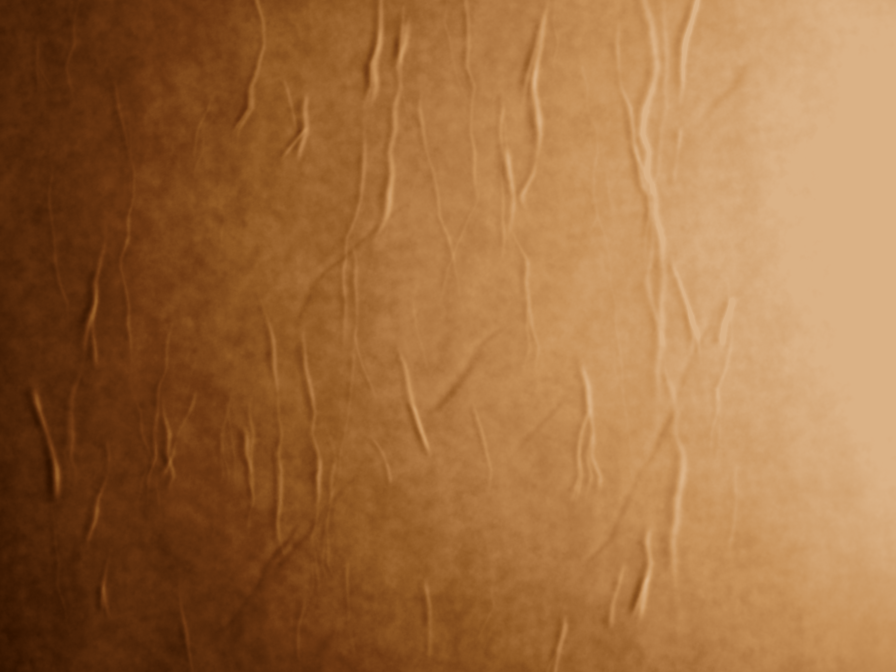
This texture is drawn by a Shadertoy shader. Its source:

```glsl
// Creased brown paper lit from the right: a ramp of browns is indexed by a
// "tone" made of a broad light falloff, soft paper mottling, and wrinkles.
// Wrinkles are kinked strands with a lit ridge and a shaded flank.

const vec3 BROWNS[6] = vec3[6](
    vec3(0.30, 0.14, 0.03), vec3(0.43, 0.22, 0.07), vec3(0.57, 0.35, 0.14),
    vec3(0.69, 0.47, 0.26), vec3(0.78, 0.57, 0.35), vec3(0.83, 0.65, 0.46));

const float LIGHT_HEIGHT = 0.64;   // height of the brightest band
const float LIGHT_FALLOFF = 5.0;   // darkening above and below it
const int WRINKLES = 80;
const int DIAGONALS = 8;
const float RIDGE_WIDTH = 0.0034;
const float RIDGE_GAIN = 1.25;
const float KINK_SIZE = 0.028;
const float KINK_RATE = 10.0;      // kinks per canvas height
const float MOTTLE_GAIN = 0.50;
const float GRAIN_GAIN = 0.72;

float hash(float n) { return fract(sin(n * 12.9898) * 43758.5453); }
float hash(vec2 p) { return fract(sin(dot(p, vec2(127.1, 311.7))) * 43758.5453); }

// Nearly straight segments between random offsets, with rounded corners
float kink(float x, float seed) {
    float i = floor(x), f = fract(x);
    f = mix(f, f * f * (3.0 - 2.0 * f), 0.35);
    return mix(hash(i + seed * 17.3), hash(i + 1.0 + seed * 17.3), f) - 0.5;
}

float noise(vec2 p) {
    vec2 i = floor(p), f = fract(p);
    f = f * f * (3.0 - 2.0 * f);
    return mix(mix(hash(i), hash(i + vec2(1, 0)), f.x),
               mix(hash(i + vec2(0, 1)), hash(i + vec2(1, 1)), f.x), f.y) - 0.5;
}

float fbm(vec2 p) {
    float sum = 0.0, gain = 0.6;
    for (int i = 0; i < 4; i++) {
        sum += gain * noise(p);
        p = mat2(1.6, 1.2, -1.2, 1.6) * p + 5.7;
        gain *= 0.55;
    }
    return sum;
}

// Lit ridge beside a softer shaded flank
float ridge(float d, float width) {
    float u = d / width;
    float side = u + 1.9;
    return exp(-u * u) - 0.5 * exp(-side * side * 0.4);
}

// One wrinkle around a centre; slant is the shift in x per unit of y
float strand(vec2 p, vec2 centre, float halfLength, float slant, float fork,
             float width, float seed) {
    vec2 q = p - centre;
    float along = q.y / halfLength;
    float taper = smoothstep(0.0, 0.4, 1.0 - abs(along));
    if (taper <= 0.0) return 0.0;
    float bend = KINK_SIZE * kink(p.y * KINK_RATE, seed)
               + 0.010 * kink(p.y * KINK_RATE * 3.1, seed + 4.0);
    bend *= 1.0 + 0.7 * abs(slant);
    float d = (q.x - slant * q.y - bend) / sqrt(1.0 + slant * slant);
    float strength = max(0.8 + 1.6 * kink(p.y * 17.0, seed + 9.0), 0.08);
    float branch = d - fork * max(-along, 0.0);
    float both = ridge(d, width * (0.75 + 0.35 * strength));
    if (fork != 0.0) both += 0.7 * ridge(branch, width) * smoothstep(0.0, 0.15, -along);
    return both * taper * strength;
}

float wrinkles(vec2 p, float blur) {
    float sum = 0.0;
    // Scattered, mostly upright wrinkles, many faint and few strong
    for (int i = 0; i < WRINKLES; i++) {
        float s = float(i) + 1.0;
        vec2 centre = vec2(0.05 + 1.05 * (s - hash(s)) / float(WRINKLES), hash(s + 70.0));
        float halfLength = mix(0.04, 0.22, pow(hash(s + 140.0), 1.6));
        float slant = 0.44 * (hash(s + 210.0) - 0.45);
        float fork = hash(s + 280.0) > 0.7 ? 0.06 * (hash(s + 350.0) - 0.5) : 0.0;
        float power = mix(0.14, 1.15, pow(hash(s + 420.0), 2.2));
        float width = RIDGE_WIDTH * blur * mix(0.65, 1.2, power);
        sum += power * strand(p, centre, halfLength, slant, fork, width, s);
    }
    // Long double fold right of the middle
    sum += 0.8 * strand(p, vec2(0.985, 0.57), 0.56, -0.06, 0.0, RIDGE_WIDTH * 1.5, 61.0);
    sum += 0.6 * strand(p, vec2(0.982, 0.72), 0.36, 0.02, 0.0, RIDGE_WIDTH * 1.3, 64.0);
    // Shaded diagonal creases rising to the right
    for (int i = 0; i < DIAGONALS; i++) {
        float s = float(i) + 500.0;
        vec2 centre = vec2(0.30 + 0.85 * (float(i) + hash(s)) / float(DIAGONALS), hash(s + 31.0));
        float slant = mix(0.4, 1.3, hash(s + 62.0));
        float halfLength = mix(0.05, 0.13, hash(s + 93.0));
        sum -= 0.38 * strand(p, centre, halfLength, slant, 0.0, RIDGE_WIDTH * 1.5 * blur, s);
    }
    return sum;
}

void mainImage(out vec4 fragColor, in vec2 fragCoord) {
    vec2 p = fragCoord / iResolution.y;
    float across = fragCoord.x / iResolution.x;

    // Broad light, strongest at the right and above the middle
    float lift = p.y - LIGHT_HEIGHT;
    float falloff = LIGHT_FALLOFF * mix(0.6, 1.2, across);
    float tone = 6.3 * pow(across, 0.85) - 0.65 + falloff * (0.103 - lift * lift);
    tone = tone < 0.6 ? 0.6 + 0.55 * (tone - 0.6) : tone;

    // Paper mottling, fine grain and faint upright crinkles
    float defocus = smoothstep(0.78, 1.0, across);
    vec2 turned = mat2(0.8, 0.6, -0.6, 0.8) * p;
    tone += MOTTLE_GAIN * fbm(turned * 17.0);
    tone += GRAIN_GAIN * mix(1.0, 0.65, defocus) * fbm(turned * 72.0 + 9.0);
    tone += 0.35 * fbm(p * vec2(26.0, 4.0) + 40.0);

    // Wrinkles lose focus and contrast towards the right edge
    tone += RIDGE_GAIN * mix(1.0, 0.4, defocus) * wrinkles(p, 1.0 + 1.3 * defocus);

    tone = clamp(tone, -0.9, 5.6);
    int shade = int(clamp(floor(tone), 0.0, 4.0));
    vec3 paper = mix(BROWNS[shade], BROWNS[shade + 1], tone - float(shade));
    fragColor = vec4(clamp(paper, 0.0, 1.0), 1.0);
}
```
